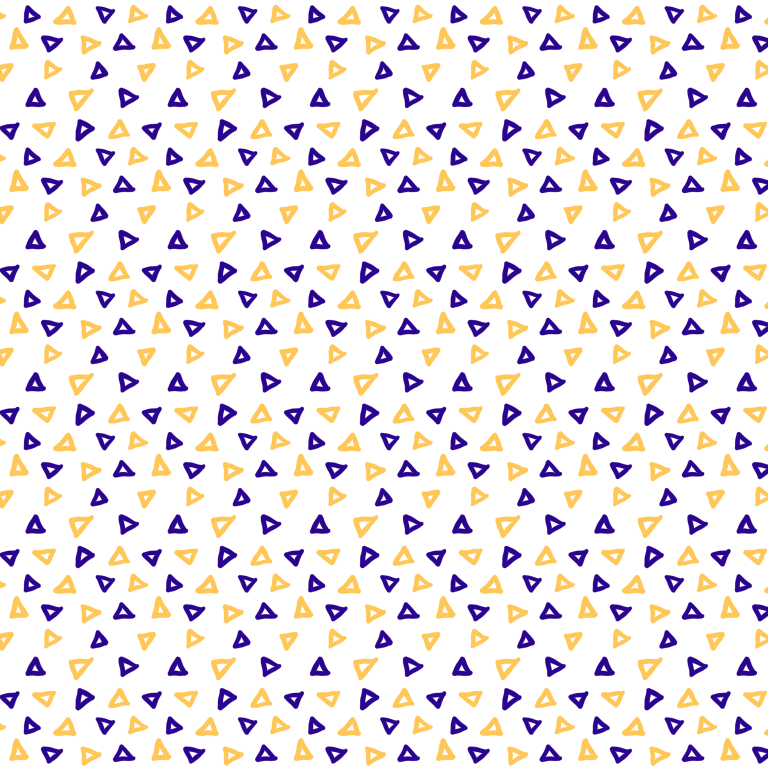
This pattern is drawn by a Shadertoy shader. Its source:

```glsl
#define TILES 5.4            // repeats of the tile along the canvas height
#define ROWS 5.0             // rows per tile
#define STAGGER 0.4          // sideways shift from row to row, in cells
#define JITTER 0.046         // full range of the position shift, in tiles
#define GOLD_RADIUS 0.0675   // centre to corner, in tiles
#define VIOLET_RADIUS 0.061
#define STROKE 0.0163        // half width of the brush, in tiles
#define WOBBLE 0.0022        // unsteadiness of the hand
#define SEED 11.0

const vec3 PAPER  = vec3(1.0);
const vec3 GOLD   = vec3(1.0, 0.775, 0.345);
const vec3 VIOLET = vec3(0.165, 0.01, 0.555);
const float TAU = 6.28318;

vec3 hash3(vec2 cell, float salt) {
    vec3 p = fract(vec3(cell * 7.0 + SEED, salt * 13.0 + SEED) * vec3(0.1031, 0.1030, 0.0973));
    p += dot(p, p.yxz + 33.33);
    return fract((p.xxy + p.yxx) * p.zyx);
}

// Distance to a round stroke whose half width runs from ra to rb
float brushStroke(vec2 p, vec2 a, vec2 b, float ra, float rb) {
    vec2 ab = b - a;
    float t = clamp(dot(p - a, ab) / dot(ab, ab), 0.0, 1.0);
    return length(p - a - ab * t) - mix(ra, rb, t);
}

// Corner k: uneven angle and reach around the centre
vec2 corner(vec2 id, float k, float turn, float radius) {
    vec3 h = hash3(id, k + 2.0);
    float angle = TAU * (turn + k / 3.0) + (h.x - 0.5) * 0.5;
    return radius * mix(0.8, 1.22, h.y) * vec2(cos(angle), sin(angle));
}

// Hand-drawn triangle outline made of three tapered strokes
float triangle(vec2 p, vec2 id, float radius) {
    vec3 look = hash3(id, 1.0);
    p += WOBBLE * sin(p.yx * 60.0 + TAU * look.yz);

    // Points up, right or down, with a slight tilt
    float facing = mod(id.x * 2.0 + id.y, 3.0) - 1.0;
    float turn = facing / 12.0 + (look.x - 0.5) * 0.06;
    vec2 a = corner(id, 0.0, turn, radius);
    vec2 b = corner(id, 1.0, turn, radius);
    vec2 c = corner(id, 2.0, turn, radius);

    vec3 width = STROKE * mix(vec3(0.84), vec3(1.18), hash3(id, 6.0));
    vec2 tail = a + (a - c) * 0.09 * look.z;   // closing stroke overshoots
    float d = brushStroke(p, a, b, width.x, width.y);
    d = min(d, brushStroke(p, b, c, width.y, width.z));
    return min(d, brushStroke(p, c, tail, width.z, width.x * 0.9));
}

void mainImage(out vec4 fragColor, in vec2 fragCoord) {
    float pixel = TILES / iResolution.y;
    vec2 pos = fragCoord * pixel;
    float baseRow = floor(pos.y * ROWS);
    vec3 color = PAPER;

    // Visit the surrounding cells; ids wrap so that the tile repeats
    for (float i = -1.0; i <= 1.0; i++) {
        float row = baseRow + i;
        float rowId = mod(row, ROWS);
        float columns = rowId < 2.5 ? 4.0 : 3.0;   // dense and loose rows
        float shift = fract(rowId * STAGGER);
        float baseColumn = floor(pos.x * columns - shift);

        for (float j = -1.0; j <= 1.0; j++) {
            float column = baseColumn + j;
            vec2 id = vec2(mod(column, columns), rowId);
            vec2 center = vec2((column + 0.5 + shift) / columns, (row + 0.5) / ROWS);
            center += (hash3(id, 0.0).xy - 0.5) * JITTER;

            // The inks alternate along each row
            bool isGold = mod(id.x + id.y, 2.0) < 0.5;
            float d = triangle(pos - center, id, isGold ? GOLD_RADIUS : VIOLET_RADIUS);
            float ink = 1.0 - smoothstep(-0.75 * pixel, 0.75 * pixel, d);
            color = mix(color, isGold ? GOLD : VIOLET, ink);
        }
    }
    fragColor = vec4(color, 1.0);
}
```
